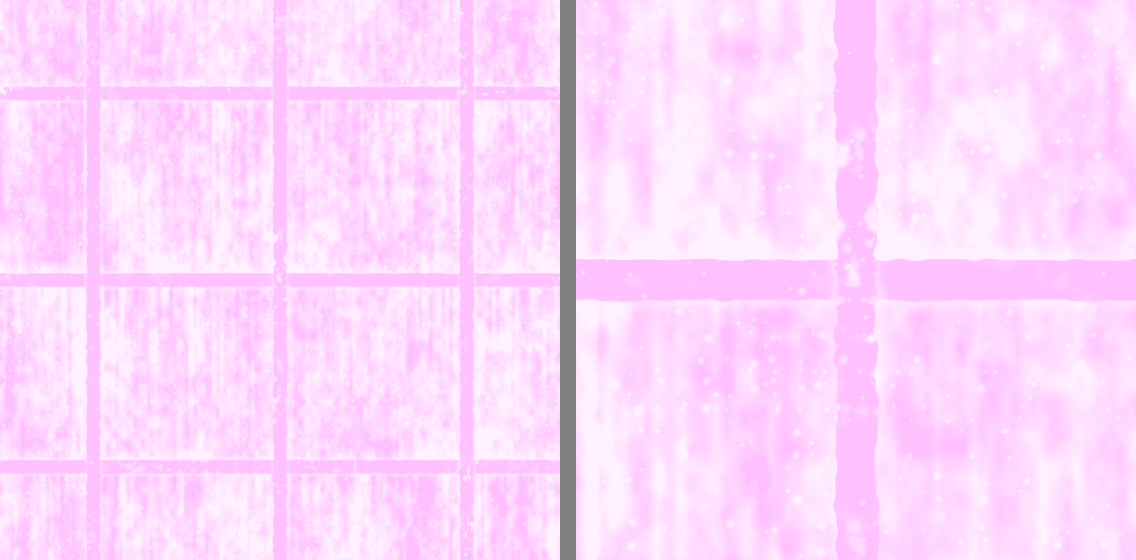
Left: the whole. Right: its middle third, enlarged.
Reproduce this texture procedurally as a Shadertoy shader.

```glsl
// Weathered pink square tiles, three by three, with dark joints, streaks and pale specks.
#define REPEATS 3.0
#define JOINT_HALF 0.036
#define RIM_WIDTH 0.010
#define DARK_PINK vec3(1.0, 0.745, 1.0)
#define PALE_PINK vec3(1.0, 0.945, 1.0)
#define BASE_TONE 0.50
#define STREAK_AMOUNT 0.50
#define BLOTCH_AMOUNT 0.95
#define GRAIN_AMOUNT 1.15
#define SPECK_AMOUNT 0.50

float hash(vec2 p) {
    vec3 q = fract(p.xyx * 0.1031);
    q += dot(q, q.yzx + 33.33);
    return fract((q.x + q.y) * q.z);
}

float noise(vec2 p) {
    vec2 i = floor(p), f = fract(p);
    f = f * f * (3.0 - 2.0 * f);
    return mix(mix(hash(i), hash(i + vec2(1, 0)), f.x),
               mix(hash(i + vec2(0, 1)), hash(i + vec2(1, 1)), f.x), f.y);
}

float fbm(vec2 p) {
    float sum = 0.0, amp = 0.5;
    for (int i = 0; i < 3; i++) {
        sum += amp * noise(p);
        p = p * 2.0 + 17.3;
        amp *= 0.5;
    }
    return sum / 0.875;
}

// Soft round dots on jittered grids of two sizes
float specks(vec2 p, float density) {
    float sum = 0.0;
    for (int i = 0; i < 2; i++) {
        vec2 q = p * (24.0 + 22.0 * float(i)) + 7.0 * float(i);
        vec2 cell = floor(q);
        vec2 center = 0.3 + 0.4 * vec2(hash(cell + 5.1), hash(cell + 9.7));
        float radius = mix(0.15, 0.32, hash(cell + 2.3));
        float present = step(hash(cell + 13.9), density);
        sum += present * smoothstep(radius, radius * 0.2, length(fract(q) - center));
    }
    return min(sum, 1.0);
}

// Tone of a tile face; f is the position within the tile
float tileTone(vec2 f, vec2 id) {
    vec2 p = f + 11.0 * id + 3.0;
    float blotch = fbm(p * vec2(4.0, 2.2));
    float wide = noise(p * vec2(13.0, 0.9));
    float fine = noise(p * vec2(48.0, 2.0) + 31.0);
    float grain = fbm(p * vec2(26.0, 17.0) + 57.0);
    float drip = smoothstep(0.72, 0.95, noise(p * vec2(19.0, 0.6) + 83.0));

    float tone = BASE_TONE + 0.10 * (hash(id + 41.0) - 0.5);
    tone += BLOTCH_AMOUNT * (blotch - 0.5) + GRAIN_AMOUNT * (grain - 0.5);
    tone += STREAK_AMOUNT * (wide + fine - 1.0) * mix(0.55, 1.25, f.y);
    tone += 0.30 * drip * smoothstep(0.1, 0.9, f.y);
    tone += SPECK_AMOUNT * specks(p, 0.10 + 0.30 * smoothstep(0.35, 0.7, noise(p * 5.0)));

    // Pale residue along the sides and, most of all, the bottom
    vec2 inset = max(min(f, 1.0 - f) - JOINT_HALF, 0.0);
    tone += 0.28 * exp(-inset.x / 0.025) + 0.12 * exp(-inset.y / 0.02);
    tone += 0.32 * exp(-max(f.y - JOINT_HALF, 0.0) / 0.05);
    return clamp(tone, 0.0, 1.0);
}

// Tone of a joint; each segment has its own amount of wear
float jointTone(vec2 p, vec2 segment) {
    float wear = hash(segment + 71.0);
    float chips = smoothstep(0.50, 0.80, fbm(p * 30.0 + 19.0));
    float patches = smoothstep(0.3, 0.7, noise(p * 6.0 + 47.0));
    float tone = 0.04 + chips * patches * mix(0.15, 0.9, wear * wear);
    return min(tone + 0.6 * specks(p, 0.03 + 0.22 * wear * patches), 1.0);
}

void mainImage(out vec4 fragColor, in vec2 fragCoord) {
    float aa = REPEATS / iResolution.y;
    vec2 grid = fragCoord * aa + 0.5;
    vec2 id = mod(floor(grid), REPEATS);
    vec2 nearest = mod(floor(grid + 0.5), REPEATS);
    vec2 f = fract(grid);
    vec2 p = mod(grid, REPEATS);

    // Slightly ragged distance to the nearest joint edge on each axis
    vec2 ragged = vec2(noise(p * 42.0), noise(p * 38.0 + 23.0)) - 0.5;
    vec2 d = min(f, 1.0 - f) - JOINT_HALF + ragged * vec2(0.012, 0.006);
    vec2 joint = 1.0 - smoothstep(-aa, aa, d);

    // Thin pale rim just outside the joints, broken by noise
    vec2 rim = exp(-pow((d - RIM_WIDTH * 0.6) / RIM_WIDTH, vec2(2.0)));
    rim *= 0.35 + 0.65 * noise(p * 24.0 + 61.0);

    // Tiles first, then rows of joints, then the columns above them
    float tone = tileTone(f, id);
    tone = mix(tone, 0.95, 0.65 * rim.y);
    tone = mix(tone, jointTone(p, vec2(id.x, nearest.y)), joint.y);
    tone = mix(tone, 0.92, 0.55 * rim.x);
    tone = mix(tone, jointTone(p, vec2(nearest.x, id.y + 20.0)), joint.x);

    fragColor = vec4(mix(DARK_PINK, PALE_PINK, tone), 1.0);
}
```
